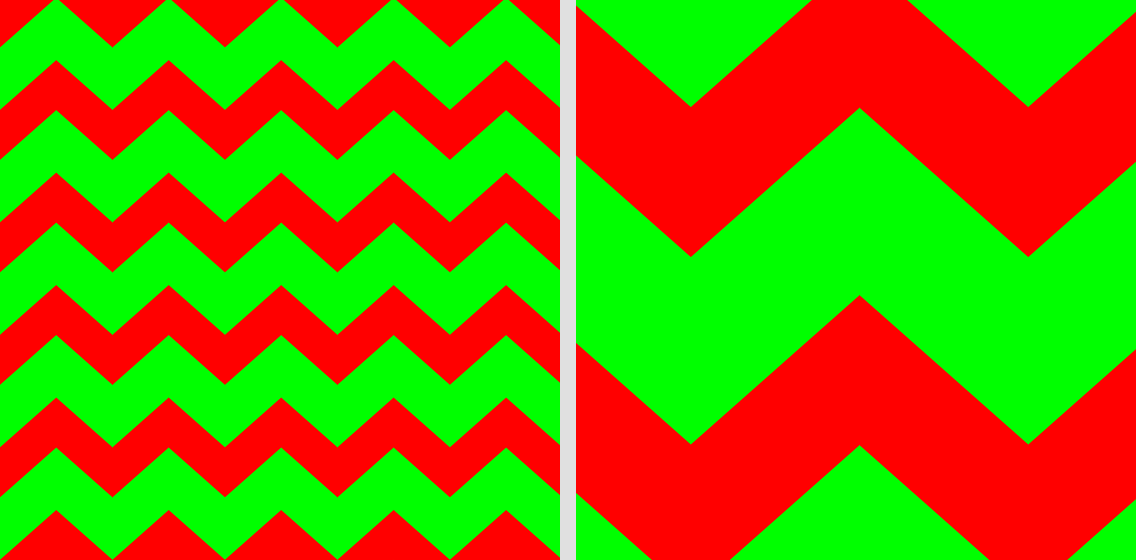
Left: the whole. Right: its middle third, enlarged.
A WebGL 2 fragment shader for this pattern:

```glsl
#version 300 es
precision highp float;
// Horizontal chevron stripes, green and red, about five repeats each way.

uniform vec2 u_resolution;
out vec4 fragColor;

void main() {
    const float repeats = 4.979;
    const float rise = 0.4425;       // zigzag height, in repeats
    const float greenWidth = 0.5555; // vertical share of the green band

    vec2 p = gl_FragCoord.xy / u_resolution * repeats;

    // Triangle wave: 0 in the valleys, 1 on the peaks
    float zigzag = 1.0 - abs(2.0 * fract(p.x) - 1.0);
    float height = p.y - 0.002 - rise * zigzag;

    // Signed distance to the nearest green edge, measured across the slope
    float fromCentre = abs(fract(height - 0.5 * greenWidth + 0.5) - 0.5);
    float dist = (fromCentre - 0.5 * greenWidth) / length(vec2(1.0, 2.0 * rise));

    // Blend over about one pixel
    float pixel = repeats / min(u_resolution.x, u_resolution.y);
    float redness = smoothstep(-0.6 * pixel, 0.6 * pixel, dist);

    vec3 green = vec3(0.0, 1.0, 0.0);
    vec3 red = vec3(1.0, 0.0, 0.0);
    fragColor = vec4(mix(green, red, redness), 1.0);
}
```
